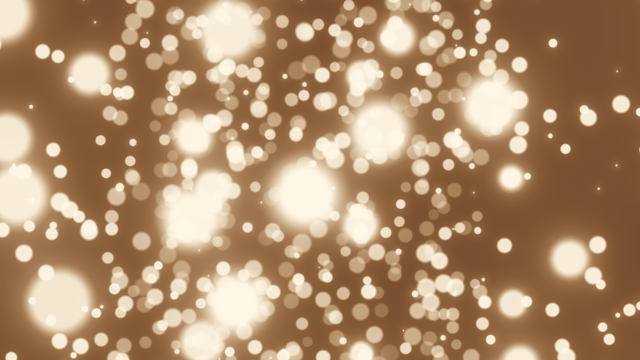
This background is drawn by a Shadertoy shader. Its source:

```glsl
// Warm sepia bokeh: soft glowing discs scattered over a brown haze.

const vec3 SHADOW_BROWN = vec3(0.42, 0.28, 0.17);
const vec3 CREAM = vec3(1.0, 0.97, 0.90);
const vec3 WARMTH = vec3(1.0, 1.27, 1.58);   // per-channel falloff of the ramp
const int LARGE_COUNT = 22;

vec4 hash4(vec3 seed) {
    vec4 p = fract(seed.xyzx * vec4(0.1031, 0.1030, 0.0973, 0.1099));
    p += dot(p, p.wzxy + 33.33);
    return fract((p.xxyz + p.yzzw) * p.zywx);
}

float valueNoise(vec2 p) {
    vec2 cell = floor(p);
    vec2 f = fract(p);
    f = f * f * (3.0 - 2.0 * f);
    float a = hash4(vec3(cell, 7.0)).x;
    float b = hash4(vec3(cell + vec2(1.0, 0.0), 7.0)).x;
    float c = hash4(vec3(cell + vec2(0.0, 1.0), 7.0)).x;
    float d = hash4(vec3(cell + 1.0, 7.0)).x;
    return mix(mix(a, b, f.x), mix(c, d, f.x), f.y);
}

// Share of darkness left after one disc and its halo.
float discShade(float dist, float radius, float softness, float opacity, float glow, float spread) {
    float disc = 1.0 - smoothstep(radius - softness, radius + 0.3 * softness, dist);
    float halo = glow * exp(-max(dist - radius, 0.0) / spread);
    return (1.0 - opacity * disc) * exp(-halo);
}

// 1 in the crowded central column, 0 towards the sides.
float columnDensity(float x) {
    return smoothstep(0.13, 0.23, x) * (1.0 - smoothstep(0.71, 0.83, x));
}

// Grid of jittered discs, several to a cell.
float scatteredDiscs(vec2 uv, float aspect, float cellSize, int perCell, vec2 radii,
                     float minOpacity, float sideShare, float glow, float pixel) {
    vec2 home = floor(uv / cellSize);
    float shade = 1.0;
    for (int y = -1; y <= 1; y++)
    for (int x = -1; x <= 1; x++)
    for (int i = 0; i < perCell; i++) {
        vec2 cell = home + vec2(x, y);
        vec3 seed = vec3(cell + 40.0, float(i) * 5.0 + cellSize * 100.0);
        vec4 place = hash4(seed);
        vec4 look = hash4(seed + 91.7);
        vec2 center = (cell + place.xy) * cellSize;
        float density = columnDensity(center.x / aspect);
        if (place.z > mix(sideShare, 0.92, density)) continue;

        float radius = mix(radii.x, radii.y, look.x);
        float softness = max(0.28 * radius, 1.5 * pixel);
        float opacity = mix(0.93, mix(minOpacity, 0.95, look.y), density);
        shade *= discShade(length(uv - center), radius, softness, opacity,
                           glow * opacity, 0.4 * radius + 0.006);
    }
    return shade;
}

// Large out-of-focus lights, spread evenly by a low-discrepancy sequence.
float largeDiscs(vec2 uv, float aspect) {
    float shade = 1.0;
    for (int i = 0; i < LARGE_COUNT; i++) {
        float n = float(i);
        vec4 rnd = hash4(vec3(n, 3.0, 17.0));
        vec2 center = fract(0.5 + n * vec2(0.75488, 0.56984)) + 0.12 * (rnd.xy - 0.5);
        center.x *= aspect;
        float radius = 0.036 + 0.084 * rnd.z * rnd.z;
        float softness = radius * mix(0.3, 0.5, rnd.w);
        shade *= discShade(length(uv - center), radius, softness,
                           mix(0.86, 1.0, rnd.w), 0.34, 0.5 * radius);
    }
    return shade;
}

void mainImage(out vec4 fragColor, in vec2 fragCoord) {
    vec2 uv = fragCoord / iResolution.y;
    float aspect = iResolution.x / iResolution.y;
    float pixel = 1.0 / iResolution.y;

    // Slow background haze
    float haze = 0.02 + 0.13 * valueNoise(uv * vec2(2.0, 3.2) + 4.0);
    float shade = 1.0 - haze;

    // Large lights, crowded mid-size discs, bright specks
    shade *= largeDiscs(uv, aspect);
    shade *= scatteredDiscs(uv, aspect, 0.10, 4, vec2(0.015, 0.029), 0.22, 0.12, 0.08, pixel);
    shade *= scatteredDiscs(uv, aspect, 0.13, 1, vec2(0.003, 0.016), 0.85, 0.60, 0.18, pixel);

    // Sepia ramp from brown to cream
    vec3 tone = pow(vec3(clamp(1.0 - shade, 0.0, 1.0)), WARMTH);
    fragColor = vec4(mix(SHADOW_BROWN, CREAM, tone), 1.0);
}
```
